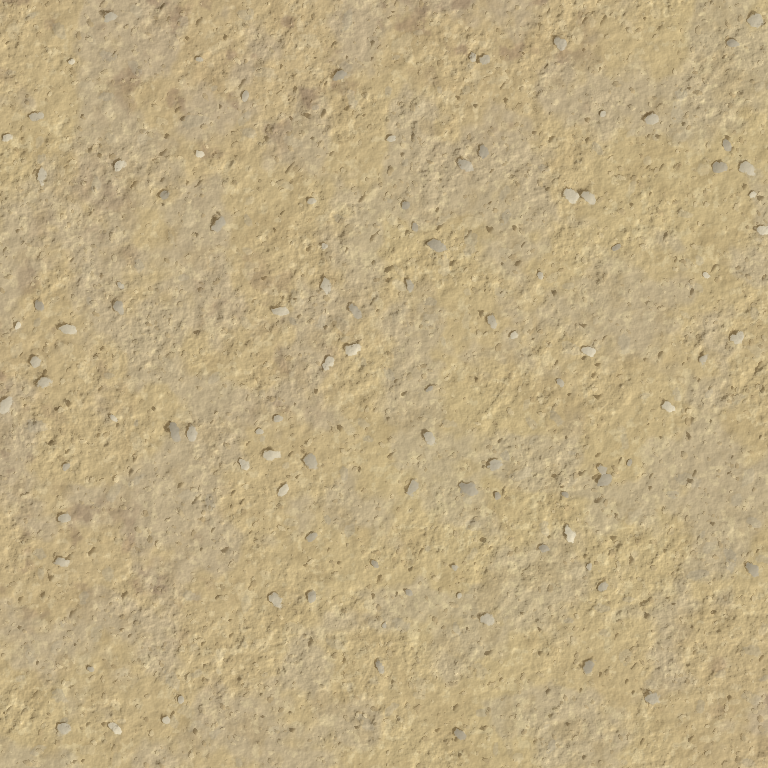
A three.js fragment shader for this texture:

```glsl
// Dry sandy soil: a finely crumbled ground lit from the lower right,
// tinted by soft noise and strewn with pebbles, crumbs, faint buried
// stones and small pits, all scattered on jittered grids.
varying vec2 vUv;

const vec2 LIGHT = vec2(0.8, -0.6);
const vec3 SAND = vec3(0.765, 0.684, 0.517);
const vec3 SAND_GREY = vec3(0.742, 0.673, 0.542);
const vec3 SAND_PALE = vec3(0.830, 0.760, 0.600);
const vec3 SAND_DARK = vec3(0.670, 0.585, 0.430);
const vec3 STAIN = vec3(0.570, 0.480, 0.390);
const vec3 STONE_GREY = vec3(0.640, 0.605, 0.530);
const vec3 STONE_PALE = vec3(0.850, 0.810, 0.710);
const vec3 SHADOW = vec3(0.370, 0.300, 0.190);

float hash(vec2 p) {
  vec3 q = fract(p.xyx * vec3(0.1031, 0.1030, 0.0973));
  q += dot(q, q.yzx + 33.33);
  return fract((q.x + q.y) * q.z);
}

float noise(vec2 p) {
  vec2 i = floor(p);
  vec2 f = fract(p);
  f = f * f * (3.0 - 2.0 * f);
  float bottom = mix(hash(i), hash(i + vec2(1.0, 0.0)), f.x);
  float top = mix(hash(i + vec2(0.0, 1.0)), hash(i + vec2(1.0)), f.x);
  return mix(bottom, top, f.y);
}

mat2 rotation(float angle) {
  float c = cos(angle);
  float s = sin(angle);
  return mat2(c, s, -s, c);
}

// Four octaves of rotated noise, from 0 to 1
float fbm(vec2 p) {
  float sum = 0.0;
  float weight = 0.533;
  for (int i = 0; i < 4; i++) {
    sum += weight * noise(p);
    p = rotation(0.65) * p * 2.03 + 17.3;
    weight *= 0.5;
  }
  return sum;
}

// Brightness of the slope towards the light, around zero
float relief(vec2 p, float frequency, float reach) {
  return fbm(p * frequency) - fbm((p + LIGHT * reach) * frequency);
}

// Scattered irregular ellipses: x body, y shadow, z random tone, w side light
vec4 scatter(vec2 uv, float cells, float density, float radius, float stretch, float seed) {
  vec2 p = uv * cells;
  vec2 home = floor(p);
  float wobble = (fbm(p * 5.0 + seed) - 0.5) * 1.3;
  vec4 result = vec4(0.0);
  for (int y = -1; y <= 1; y++) {
    for (int x = -1; x <= 1; x++) {
      vec2 cell = home + vec2(float(x), float(y));
      vec2 key = cell + seed;
      if (hash(key) > density) continue;
      vec2 jitter = vec2(hash(key + 31.7), hash(key + 67.1));
      float size = radius * mix(0.4, 1.0, hash(key + 11.9));
      vec2 axes = size * vec2(mix(1.0, stretch, hash(key + 83.3)), 0.8);
      mat2 turn = rotation(6.283 * hash(key + 47.5));
      vec2 q = p - cell - mix(vec2(0.15), vec2(0.85), jitter);
      float body = length(turn * q / axes) + wobble;
      float shade = length(turn * (q + LIGHT * size * 0.5) / axes) + wobble;
      float cover = 1.0 - smoothstep(0.8, 1.15, body);
      result.y = max(result.y, 1.0 - smoothstep(0.75, 1.2, shade));
      if (cover > result.x) {
        result.x = cover;
        result.z = hash(key + 59.3);
        result.w = clamp(dot(q, LIGHT) / size, -1.0, 1.0);
      }
    }
  }
  return result;
}

// Lays a layer of raised stones and their shadows over the ground
vec3 addStones(vec3 ground, vec4 stones, vec3 dark, vec3 pale, float opacity, float depth) {
  vec3 stone = mix(dark, pale, stones.z) * (1.0 + 0.10 * stones.w);
  ground = mix(ground, SHADOW, stones.y * (1.0 - stones.x) * depth);
  return mix(ground, stone, stones.x * opacity);
}

// Soft drifts of hue and value, with brownish stains
vec3 groundColour(vec2 uv) {
  float drift = fbm(uv * 3.0 + 4.0);
  float mottle = fbm(uv * 36.0 + 9.0);
  float grain = fbm(uv * 105.0 + 2.0);
  vec3 colour = mix(SAND, SAND_GREY, smoothstep(0.47, 0.63, fbm(uv * 15.0 + 51.0)));
  colour = mix(colour, SAND_DARK, 0.36 * smoothstep(0.50, 0.78, mottle));
  colour = mix(colour, SAND_PALE, 0.65 * smoothstep(0.55, 0.76, grain));
  float stain = smoothstep(0.60, 0.76, fbm(uv * 30.0 + 73.0));
  colour = mix(colour, STAIN, 0.5 * stain * smoothstep(0.45, 0.65, drift));
  return colour * mix(vec3(1.01, 1.02, 0.99), vec3(0.98, 0.97, 0.98), drift);
}

void main() {
  vec3 colour = groundColour(vUv);
  // Stones half buried under dust
  vec4 buried = scatter(vUv, 30.0, 0.32, 0.30, 1.7, 5.0);
  colour = addStones(colour, buried, STONE_GREY, SAND_PALE, 0.38, 0.10);
  // Pits, two sizes of crumbs and clean pebbles
  vec4 pits = scatter(vUv, 48.0, 0.13, 0.24, 2.0, 133.0);
  colour = mix(colour, SHADOW, 0.55 * pits.x * (1.0 - smoothstep(-0.6, 0.5, pits.w)));
  vec4 dust = scatter(vUv, 120.0, 0.22, 0.32, 1.5, 419.0);
  colour = addStones(colour, dust, SAND_DARK, SAND_PALE, 0.55, 0.28);
  vec4 crumbs = scatter(vUv, 70.0, 0.20, 0.29, 1.5, 211.0);
  colour = addStones(colour, crumbs, SAND_DARK, SAND_PALE, 0.65, 0.42);
  vec4 pebbles = scatter(vUv, 29.0, 0.14, 0.28, 1.4, 317.0);
  colour = addStones(colour, pebbles, STONE_GREY, STONE_PALE, 0.85, 0.65);
  // Fine crumbled surface over all, rougher in patches, with sparse crevices
  float roughness = mix(0.75, 1.25, smoothstep(0.40, 0.65, fbm(vUv * 14.0 + 23.0)));
  float slope = relief(vUv, 75.0, 0.002) * roughness;
  colour *= 1.0 + 0.85 * slope * (1.0 - 0.5 * pebbles.x);
  colour = mix(colour, SHADOW, 0.35 * smoothstep(0.10, 0.22, -slope));
  gl_FragColor = vec4(colour, 1.0);
}
```
